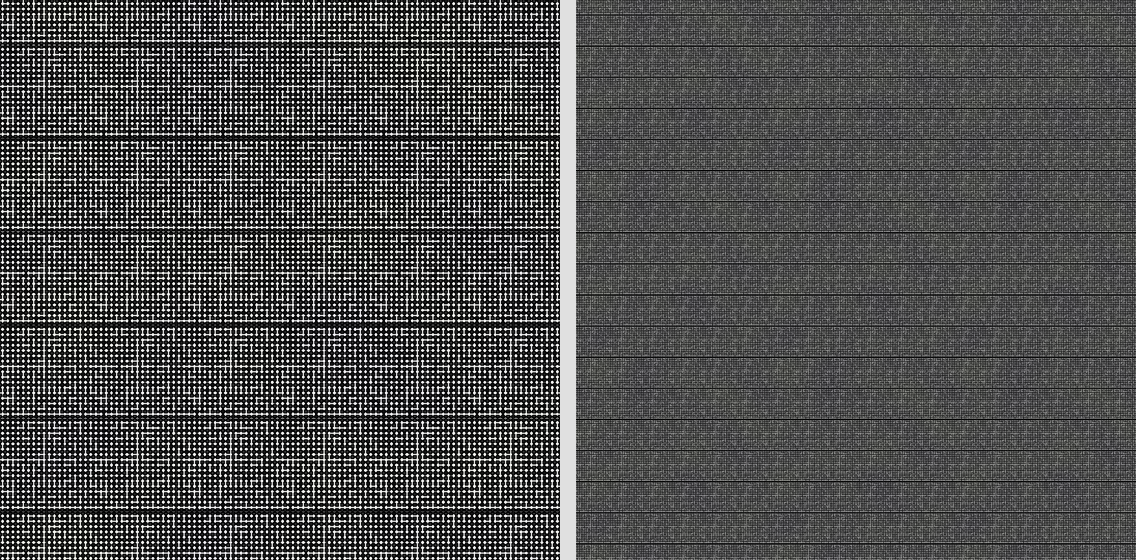
Left, the tile; right, the same tile 3 across and 3 down.
This pattern is drawn by a three.js fragment shader. Its source:

```glsl
// A fine monochrome dot weave: white beads on black, grouped in 6 by 6 plaid blocks.
// Each block holds 18 by 18 beads; hashed bridges join neighbours, thin dark seams part
// the blocks, and wrapping gradient noise slightly varies bead size, light and tint.

varying vec2 vUv;

const float BLOCKS = 6.0;           // plaid repeats across and down
const float BEADS = 18.0;           // beads per block side
const float BEAD_RADIUS = 0.28;     // lengths below are in bead pitches
const float BEAD_STRETCH = 0.28;
const float BRIDGE_HALF = 0.125;
const float FLECK_RADIUS = 0.17;
const float EDGE_SOFT = 0.125;
const float SPLIT_COLUMN = 7.0;     // secondary seam inside a block
const float SEAM_ROW = 17.0;        // thin dim row that closes a block
const float SEAM_HEIGHT = 0.62;
const vec2 SEAM_LIGHT = vec2(0.50, 0.26); // dim row light, alternating down
const vec2 JOINED_ROWS = vec2(7.0, 16.0);
const vec2 JOINED_COLUMNS = vec2(15.0, 17.0);
const vec2 TALL_ROWS = vec2(0.0, 11.0);
const vec2 NOISE_PERIOD = vec2(4.0, 5.0);
const vec3 GROUND = vec3(0.012, 0.013, 0.014);
const vec3 WHITE = vec3(0.975, 0.975, 0.97);
const vec3 TINT = vec3(0.006, 0.015, -0.022);

float hash(vec2 p) {
  vec3 a = fract(p.xyx * vec3(0.1031, 0.1030, 0.0973));
  a += dot(a, a.yzx + 33.33);
  return fract((a.x + a.y) * a.z);
}

float gradientDot(vec2 corner, vec2 offset, vec2 period) {
  float angle = 6.28318 * hash(mod(corner, period) + 41.0);
  return dot(vec2(cos(angle), sin(angle)), offset);
}

// Gradient noise that wraps after a whole number of lattice cells.
float wrappedNoise(vec2 p, vec2 period) {
  vec2 i = floor(p), f = fract(p);
  vec2 w = f * f * f * (f * (f * 6.0 - 15.0) + 10.0);
  vec2 e = vec2(1.0, 0.0);
  float low = mix(gradientDot(i, f, period), gradientDot(i + e, f - e, period), w.x);
  float high = mix(gradientDot(i + e.yx, f - e.yx, period),
                   gradientDot(i + 1.0, f - 1.0, period), w.x);
  return mix(low, high, w.y);
}

// 1 when the index equals either member of the pair.
float isEither(float index, vec2 pair) {
  vec2 gap = abs(pair - index);
  return 1.0 - step(0.5, min(gap.x, gap.y));
}

float cover(float distance, float soft) {
  return 1.0 - smoothstep(-soft, soft, distance);
}

// Light of a bridge: white at the given chance, else a faint grey or none.
float linkLight(vec2 bead, float chance) {
  float faint = 0.30 * smoothstep(0.5, 1.0, hash(bead.yx + 19.0));
  return mix(faint, 0.92, step(hash(bead), chance));
}

float horizontalLink(vec2 bead) {
  float chance = mix(0.09, 0.72, isEither(bead.y, JOINED_ROWS));
  return linkLight(bead + 7.0, chance) * step(bead.y, SEAM_ROW - 0.5);
}

float verticalLink(vec2 bead) {
  float chance = 0.09 + 0.36 * isEither(bead.y, TALL_ROWS);
  chance = mix(chance, 0.65, isEither(bead.x, JOINED_COLUMNS));
  return linkLight(bead + 83.0, chance) * step(bead.y, SEAM_ROW - 1.5);
}

// Narrows the last row of a block and spreads the others over the rest.
float squeezeSeam(float y) {
  float start = BEADS - SEAM_HEIGHT;
  float row = mod(y, BEADS);
  float squeezed = SEAM_ROW + min((row - start) / SEAM_HEIGHT, 0.9999);
  return row < start ? row * SEAM_ROW / start : squeezed;
}

void main() {
  // Rows count downward; blocks start half a block in from the canvas edge.
  vec2 plain = (vec2(vUv.x, 1.0 - vUv.y) * BLOCKS + 0.5) * BEADS;
  vec2 grid = vec2(mod(plain.x, BEADS), squeezeSeam(plain.y));
  vec2 bead = floor(grid);
  vec2 local = fract(grid) - 0.5;
  vec2 pixel = fwidth(vUv) * BLOCKS * BEADS;
  float soft = max(EDGE_SOFT, 0.5 * max(pixel.x, pixel.y));

  // Broad wear, and a finer difference between repeats.
  float wear = wrappedNoise(vUv * NOISE_PERIOD, NOISE_PERIOD);
  float fineWear = wrappedNoise(vUv * 36.0, vec2(36.0));

  // Beads: rounded diamonds, stretched along one axis and uneven in size.
  float stretch = BEAD_STRETCH * (hash(bead + 29.0) - 0.5);
  vec2 q = abs(local);
  vec2 s = q * vec2(1.0 - stretch, 1.0 + stretch);
  float diamond = mix(length(s), (s.x + s.y) * 0.82, 0.5);
  float dimRow = step(SEAM_ROW - 0.5, bead.y);
  float radius = BEAD_RADIUS + 0.03 * (hash(bead + 61.0) - 0.5);
  radius += 0.012 * wear + 0.02 * fineWear;
  float ink = cover(diamond - radius, soft);

  // Bridges: each half cell asks the link on the edge it faces.
  vec2 behind = 1.0 - step(0.0, local);
  vec2 leftBead = mod(bead - vec2(behind.x, 0.0), BEADS);
  vec2 upperBead = mod(bead - vec2(0.0, behind.y), BEADS);
  float across = horizontalLink(leftBead) * cover(q.y - BRIDGE_HALF, soft);
  float along = verticalLink(upperBead) * cover(q.x - BRIDGE_HALF, soft);
  ink = max(ink, max(across, along));

  // Seams: narrow vertical gaps and a dim row between blocks.
  float seam = min(abs(grid.x - SPLIT_COLUMN), min(grid.x, BEADS - grid.x));
  ink *= smoothstep(0.06, 0.30, seam);
  float alternate = mod(floor(plain.y / BEADS), 2.0);
  ink *= mix(1.0, mix(SEAM_LIGHT.x, SEAM_LIGHT.y, alternate), dimRow);

  // Grey flecks show where the gaps cross, and a faint thread in each vertical gap.
  vec2 corner = mod(floor(grid + 0.5), BEADS);
  float fleckLight = 0.06 + 0.20 * hash(corner + 57.0);
  float fleck = fleckLight * cover(length(0.5 - q) - FLECK_RADIUS, soft);
  float thread = 0.09 * cover(seam - 0.12, soft);
  float light = max(ink, max(fleck, thread));

  vec3 color = mix(GROUND, WHITE, light);
  color += TINT * wear * (0.4 + light);
  gl_FragColor = vec4(clamp(color, 0.0, 1.0), 1.0);
}
```
